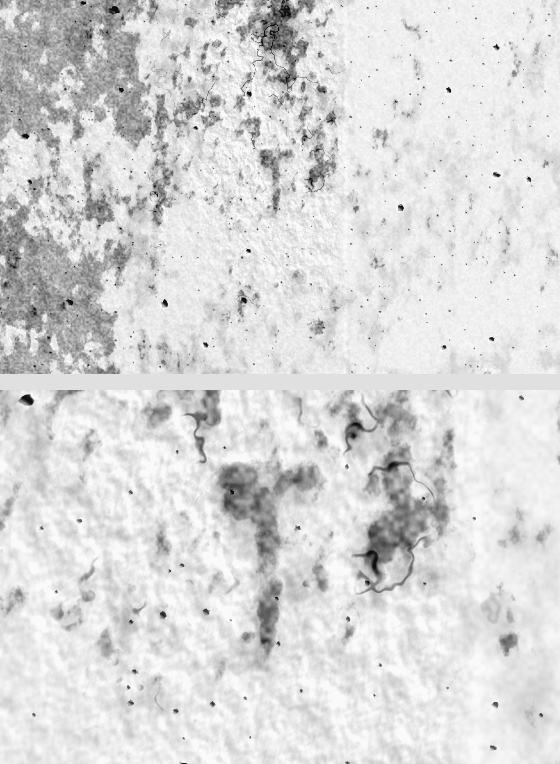
Top: the whole. Bottom: its middle third, enlarged.
Give the GLSL for this texture, as a WebGL 1 fragment shader.

```glsl
precision highp float;
// Weathered pale concrete: a grey stain on the left, dark crumbling blotches
// in the middle and a clean plaster side on the right. Thresholded fractal
// noise makes the stains; jittered cells hold the specks and pits.

uniform vec2 u_resolution;

#define PLASTER 0.975
#define GRAIN_SCALE 210.0
#define GRAIN_DEPTH 0.10
#define MOTTLE_DEPTH 0.13
#define LEFT_STAIN_DEPTH 0.25
#define DARK_STAIN_DEPTH 0.40
#define RELIEF_DEPTH 0.75
#define CRACK_DEPTH 0.38
#define SPECK_DEPTH 0.62
#define PIT_DEPTH 0.85

float hash(vec2 p) {
  vec3 q = fract(vec3(p.xyx) * 0.1031);
  q += dot(q, q.yzx + 33.33);
  return fract((q.x + q.y) * q.z);
}

float noise(vec2 p) {
  vec2 cell = floor(p), f = fract(p);
  f = f * f * (3.0 - 2.0 * f);
  float low = mix(hash(cell), hash(cell + vec2(1.0, 0.0)), f.x);
  float high = mix(hash(cell + vec2(0.0, 1.0)), hash(cell + 1.0), f.x);
  return mix(low, high, f.y);
}

// Fractal noise, centred on zero
float fbm(vec2 p) {
  float sum = 0.0, weight = 0.5;
  for (int i = 0; i < 5; i++) {
    sum += weight * (noise(p) - 0.5);
    p = mat2(1.6, 1.2, -1.2, 1.6) * p + 17.3;
    weight *= 0.56;
  }
  return sum;
}

float bell(float x, float centre, float width) {
  float d = (x - centre) / width;
  return exp(-d * d);
}

// Ragged hollows, one per chosen cell, darkest under the upper right edge
float hollows(vec2 p, float cells, float chance, float radius) {
  vec2 id = floor(p * cells);
  float pick = hash(id + 71.0);
  vec2 centre = 0.3 + 0.4 * vec2(hash(id + 5.0), hash(id + 29.0));
  vec2 d = fract(p * cells) - centre;
  d.x *= mix(0.75, 1.35, hash(id + 43.0));
  float size = radius * mix(0.4, 1.0, hash(id + 13.0));
  float ragged = length(d) + size * 0.7 * (noise(d * 1.6 / size + id * 7.0) - 0.5);
  float soft = 0.8 * cells / u_resolution.y;
  float disc = 1.0 - smoothstep(size - soft, size + soft, ragged);
  float shade = mix(0.35, 1.0, smoothstep(-0.7, 0.3, dot(d, vec2(0.6, 0.8)) / size));
  return step(pick, chance) * disc * shade;
}

void main() {
  vec2 p = gl_FragCoord.xy / u_resolution.y;
  vec2 wall = p * vec2(1.5 * u_resolution.y / u_resolution.x, 1.0);
  float x = wall.x, y = wall.y;

  // Shared noise layers
  float coarse = fbm(p * vec2(5.0, 3.6) + 3.0);
  float blotch = fbm(p * vec2(8.0, 5.5) + 41.0);
  float crumbs = fbm(p * vec2(42.0, 34.0) + 9.0);
  float flakes = fbm(p * vec2(34.0, 26.0) + 87.0);
  float streaks = noise(vec2(p.x * 75.0, p.y * 2.5)) - 0.5;
  float grain = noise(p * GRAIN_SCALE);
  float dust = noise(p * GRAIN_SCALE * 0.55 + 31.0);

  // Where each kind of weathering gathers
  float leftEdge = mix(0.25, 0.36, y) + 0.2 * coarse;
  float leftZone = 1.0 - smoothstep(leftEdge - 0.08, leftEdge + 0.12, x);
  float core = bell(x, 0.66, 0.19) * smoothstep(0.1, 0.62, y);
  float skirt = smoothstep(0.5, 0.7, x) * (1.0 - smoothstep(0.88, 0.94, x))
    * smoothstep(0.05, 0.35, y) * 0.7;
  float drip = bell(x, 0.43 + 0.03 * blotch, 0.03)
    * smoothstep(0.27, 0.4, y) * (1.0 - smoothstep(0.62, 0.85, y));
  float darkZone = max(max(core, skirt), drip * 1.15);
  float cleanSide = smoothstep(0.86, 0.96, x);

  // Plaster with sandy grain and faint mottling
  float tone = PLASTER - GRAIN_DEPTH * (0.6 * grain + 0.4 * dust)
    * mix(1.15, 0.75, cleanSide);
  float mottle = smoothstep(-0.04, 0.3, 0.7 * flakes + 0.6 * blotch + 0.12 * streaks);
  tone -= MOTTLE_DEPTH * mottle * mix(1.25, 0.8, cleanSide);
  tone += 0.04 * bell(x, 0.925, 0.006);

  // Stains: zone strength shifts the noise threshold
  float leftField = 0.75 * coarse + 0.75 * flakes + 0.07 * streaks + 0.42 * leftZone - 0.32;
  float leftStain = smoothstep(-0.02, 0.1, leftField);
  tone -= LEFT_STAIN_DEPTH * leftStain * (0.55 + 0.6 * grain + 0.3 * dust);
  float darkField = 0.8 * blotch + 0.95 * crumbs + 0.08 * streaks + 0.35 * darkZone - 0.33;
  float darkStain = smoothstep(-0.02, 0.16, darkField);
  tone -= DARK_STAIN_DEPTH * darkStain * (0.5 + 0.6 * grain + 0.3 * dust);

  // Rough surface lit from one side, with broken hairline cracks
  float rough = max(darkZone, 0.45 * leftZone) + 0.08;
  float slope = crumbs - fbm((p + vec2(0.003, 0.004)) * vec2(42.0, 34.0) + 9.0);
  tone += RELIEF_DEPTH * rough * slope;
  float crackLine = 1.0 - smoothstep(0.002, 0.016, abs(fbm(p * 8.0 + 63.0)));
  float broken = smoothstep(0.02, 0.16, blotch + 0.5 * flakes + 0.1 * core);
  tone -= CRACK_DEPTH * crackLine * broken * (0.15 + darkZone);

  // Scattered specks and larger pits
  float specks = max(hollows(p, 27.0, 0.13, 0.085), hollows(p + 3.7, 46.0, 0.07, 0.11));
  float pits = hollows(p + 8.3, 9.0, 0.2, 0.095);
  float pitLip = hollows(p + 8.3 + vec2(0.004, 0.005), 9.0, 0.2, 0.095);
  tone += 0.12 * pitLip * (1.0 - pits);
  tone -= SPECK_DEPTH * specks + PIT_DEPTH * pits;

  gl_FragColor = vec4(vec3(clamp(tone, 0.06, 0.98)), 1.0);
}
```
